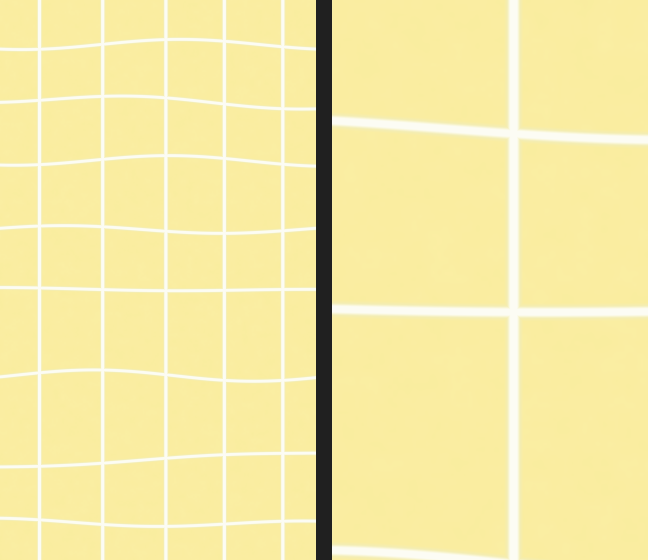
Left: the whole. Right: its middle third, enlarged.
A Shadertoy shader for this pattern:

```glsl
float hash(vec2 p) {
    return fract(sin(dot(p, vec2(127.1, 311.7))) * 43758.5453);
}

float valueNoise(vec2 p) {
    vec2 cell = floor(p), f = fract(p);
    f = f * f * (3.0 - 2.0 * f);
    return mix(mix(hash(cell), hash(cell + vec2(1, 0)), f.x),
               mix(hash(cell + vec2(0, 1)), hash(cell + vec2(1, 1)), f.x), f.y);
}

// Each wavy row: depth from the top, tilt, wave height, wave peak position
const vec4 rows[8] = vec4[8](
    vec4(0.0794,  0.0,    -0.0091, 0.57),
    vec4(0.1753,  0.0117, -0.0085, 0.42),
    vec4(0.2859,  0.002,  -0.0091, 0.54),
    vec4(0.4098,  0.0,     0.0069, 0.70),
    vec4(0.5154,  0.0033,  0.002,  0.52),
    vec4(0.67,    0.0013,  0.0098, 0.80),
    vec4(0.8328, -0.0247,  0.0033, 0.20),
    vec4(0.9314,  0.0052,  0.0061, 0.48));

// Distance to the nearest upright, in canvas widths
float columnDistance(float x) {
    float d = 1.0;
    for (int i = 0; i < 5; i++) {
        float n = float(i);
        float center = 0.125 + 0.2 * n - 0.015 * max(n - 2.0, 0.0);
        d = min(d, abs(x - center) - 0.0052);
    }
    return d;
}

// Distance to the nearest wavy row, in canvas widths
float rowDistance(vec2 uv, float aspect) {
    float d = 1.0;
    for (int i = 0; i < 8; i++) {
        vec4 row = rows[i];
        float depth = row.x + row.y * uv.x + row.z * cos(6.28318 * (uv.x - row.w));
        d = min(d, abs(1.0 - uv.y - depth) * aspect - 0.0047);
    }
    return d;
}

void mainImage(out vec4 fragColor, in vec2 fragCoord) {
    vec2 uv = fragCoord / iResolution.xy;
    float aspect = iResolution.y / iResolution.x;
    float d = min(columnDistance(uv.x), rowDistance(uv, aspect));

    // Yellow ground with a very faint mottle
    vec2 p = vec2(uv.x, uv.y * aspect);
    float mottle = valueNoise(p * 45.0) + 0.5 * valueNoise(p * 150.0) - 0.75;
    vec3 color = vec3(0.98, 0.93, 0.63) + mottle * vec3(0.004, 0.004, 0.012);

    // Pale fringe, then the soft-edged white line
    color = mix(color, vec3(0.955, 0.93, 0.70), 1.0 - smoothstep(0.001, 0.0055, d));
    float edge = max(0.0022, 0.75 / iResolution.x);
    color = mix(color, vec3(0.99, 0.99, 0.955), 1.0 - smoothstep(-edge, edge, d));

    fragColor = vec4(color, 1.0);
}
```
